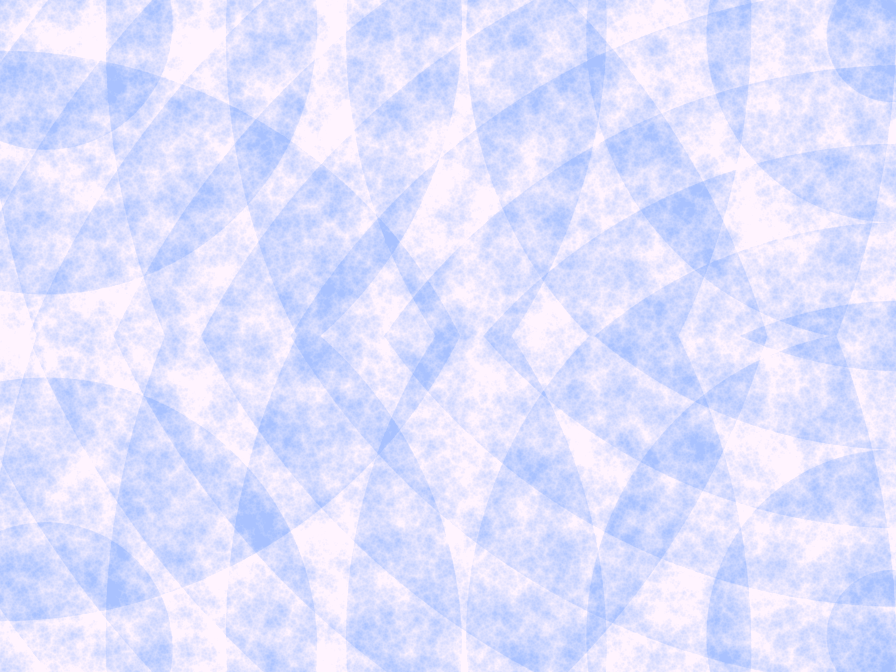
Write a Shadertoy shader that draws this background.

```glsl
const vec3 PALE_PINK = vec3(0.99, 0.95, 1.00);
const vec3 SOFT_BLUE = vec3(0.73, 0.80, 1.00);
const float MIRROR_HEIGHT = 0.5;

vec2 hash2(vec2 cell) {
    vec3 q = fract(cell.xyx * vec3(0.1031, 0.1030, 0.0973));
    q += dot(q, q.yzx + 33.33);
    return fract((q.xx + q.yz) * q.zy);
}

// Distance to the nearest scattered point
float cellNoise(vec2 p) {
    vec2 cell = floor(p);
    vec2 local = fract(p);
    float nearest = 4.0;
    for (int y = -1; y <= 1; y++) {
        for (int x = -1; x <= 1; x++) {
            vec2 neighbour = vec2(x, y);
            vec2 offset = neighbour + hash2(cell + neighbour) - local;
            nearest = min(nearest, dot(offset, offset));
        }
    }
    return sqrt(nearest);
}

// Layered cellular mottling, centred near zero
float paperGrain(vec2 p, float frequency, float persistence) {
    mat2 turn = mat2(0.8, 0.6, -0.6, 0.8);
    float total = 0.0;
    float weight = 1.0;
    p *= frequency;
    for (int octave = 0; octave < 5; octave++) {
        total += weight * (0.45 - cellNoise(p));
        weight *= persistence;
        p = turn * p * 2.05 + 17.3;
    }
    return total;
}

// Rings that darken outward, then drop back to pale at each edge
float ringRamp(vec2 p, vec2 center, float firstEdge, float spacing, float pixel) {
    float ramp = fract((length(p - center) - firstEdge) / spacing);
    float softness = 1.5 * pixel / spacing;
    return ramp * (1.0 - smoothstep(1.0 - softness, 1.0, ramp));
}

void mainImage(out vec4 fragColor, in vec2 fragCoord) {
    float pixel = 1.0 / iResolution.y;
    vec2 uv = fragCoord * pixel;
    vec2 folded = vec2(uv.x, abs(uv.y - MIRROR_HEIGHT));

    // Four overlapping ring families
    float rings = ringRamp(folded, vec2(0.069, 0.465), 0.189, 0.2153, pixel)
                + ringRamp(folded, vec2(1.328, 0.446), 0.099, 0.1788, pixel)
                + ringRamp(folded, vec2(1.3455, -0.5417), 0.5955, 0.1168, pixel)
                + ringRamp(folded, vec2(0.0, -0.340), 0.7656, 0.427, pixel);

    // Ring shade with mottled paper on top
    float shade = 0.42 + 1.73 * (rings / 4.0 - 0.5);
    shade += 0.7 * paperGrain(uv, 14.0, 0.8);
    shade = clamp(shade, -0.04, 1.25);

    fragColor = vec4(clamp(mix(PALE_PINK, SOFT_BLUE, shade), 0.0, 1.0), 1.0);
}
```
